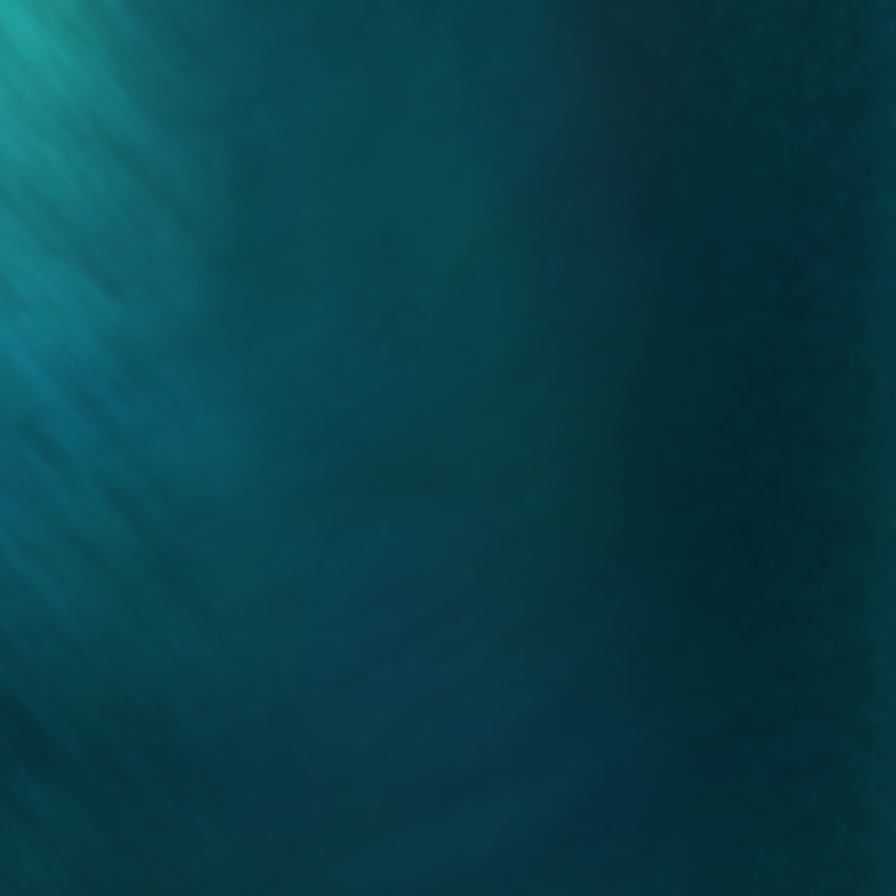
Write a WebGL 1 fragment shader that draws this background.

```glsl
precision highp float;
uniform vec2 u_resolution;

float hash(vec2 cell) {
  vec3 q = fract(vec3(cell.xyx) * 0.1031);
  q += dot(q, q.yzx + 33.33);
  return fract((q.x + q.y) * q.z);
}

float valueNoise(vec2 p) {
  vec2 cell = floor(p);
  vec2 f = fract(p);
  vec2 s = f * f * (3.0 - 2.0 * f);
  float low = mix(hash(cell), hash(cell + vec2(1.0, 0.0)), s.x);
  float high = mix(hash(cell + vec2(0.0, 1.0)), hash(cell + 1.0), s.x);
  return mix(low, high, s.y);
}

// Layered noise centred on zero
float fbm(vec2 p) {
  float sum = 0.0;
  float weight = 0.5;
  for (int i = 0; i < 4; i++) {
    sum += weight * (valueNoise(p) - 0.5);
    p = mat2(1.6, 1.2, -1.2, 1.6) * p + 17.3;
    weight *= 0.5;
  }
  return sum;
}

// Soft elliptical falloff
float glow(vec2 p, vec2 center, vec2 radius) {
  vec2 q = (p - center) / radius;
  return exp(-dot(q, q));
}

// Noise stretched along a direction
float strokes(vec2 p, float angle, vec2 scale) {
  float c = cos(angle);
  float s = sin(angle);
  vec2 along = vec2(c * p.x + s * p.y, c * p.y - s * p.x);
  return fbm(along * scale + 40.0);
}

// Noise stretched along arcs around a center
float arcs(vec2 p, vec2 center, vec2 scale) {
  vec2 d = p - center;
  return fbm(vec2(length(d), atan(d.x, -d.y)) * scale + 70.0);
}

// Broad teal lighting
vec3 lighting(vec2 p) {
  vec3 color = vec3(0.023, 0.202, 0.236);
  color += vec3(0.035, 0.160, 0.170) * glow(p, vec2(0.0, 0.75), vec2(0.45, 0.50));
  color += vec3(0.070, 0.250, 0.200) * glow(p, vec2(0.0, 1.0), vec2(0.15, 0.19));
  color += vec3(0.025, 0.085, 0.075) * glow(p, vec2(0.0, 0.71), vec2(0.12, 0.15));
  color += vec3(-0.010, 0.030, 0.055) * glow(p, vec2(0.10, 0.52), vec2(0.22, 0.15));
  color += vec3(0.008, 0.032, 0.030) * glow(p, vec2(0.52, 0.86), vec2(0.12, 0.22));
  color += vec3(0.014, 0.014, 0.034) * glow(p, vec2(0.48, 0.22), vec2(0.20, 0.27));

  // Shaded bands
  color -= vec3(0.014, 0.043, 0.046) * glow(p, vec2(0.84, 0.45), vec2(0.16, 0.52));
  color -= vec3(0.010, 0.030, 0.036) * glow(p, vec2(0.04, 0.16), vec2(0.27, 0.07));
  color -= vec3(0.008, 0.028, 0.034) * glow(p, vec2(0.27, 0.70), vec2(0.05, 0.12));
  color -= vec3(0.002, 0.016, 0.028) * glow(p, vec2(0.47, 0.48), vec2(0.08, 0.06));
  color += vec3(0.022, -0.022, -0.012) * glow(p, vec2(0.69, 0.94), vec2(0.08, 0.26));
  return color;
}

void main() {
  vec2 p = gl_FragCoord.xy / u_resolution;
  vec2 warp = vec2(fbm(p * 5.0), fbm(p * 5.0 + 31.0));
  vec3 color = lighting(p + 0.06 * warp);

  // Brushed texture: fur at left, arcs in the middle, grain at right
  float leftMask = 1.0 - smoothstep(0.08, 0.34, p.x);
  float rightMask = smoothstep(0.72, 0.90, p.x);
  float middleMask = (1.0 - rightMask) * smoothstep(0.10, 0.35, length(p - vec2(0.0, 0.95)));
  float fur = strokes(p + 0.03 * warp, -0.85, vec2(9.0, 48.0));
  float sweep = arcs(p + 0.05 * warp, vec2(0.05, 0.95), vec2(19.0, 5.0));
  float grain = fbm(p * 65.0);
  float shade = 0.30 * fur * leftMask + 0.17 * sweep * middleMask;
  shade += grain * mix(0.06, 0.24, rightMask);
  color *= 1.0 + shade;

  // Drift between green and blue
  color += vec3(0.0, 0.020, -0.025) * fbm(p * 7.0 + 12.0);

  // Faint lift along the right border
  color += vec3(0.0, 0.024, 0.026) * smoothstep(0.95, 1.0, p.x);
  gl_FragColor = vec4(clamp(color, 0.0, 1.0), 1.0);
}
```
